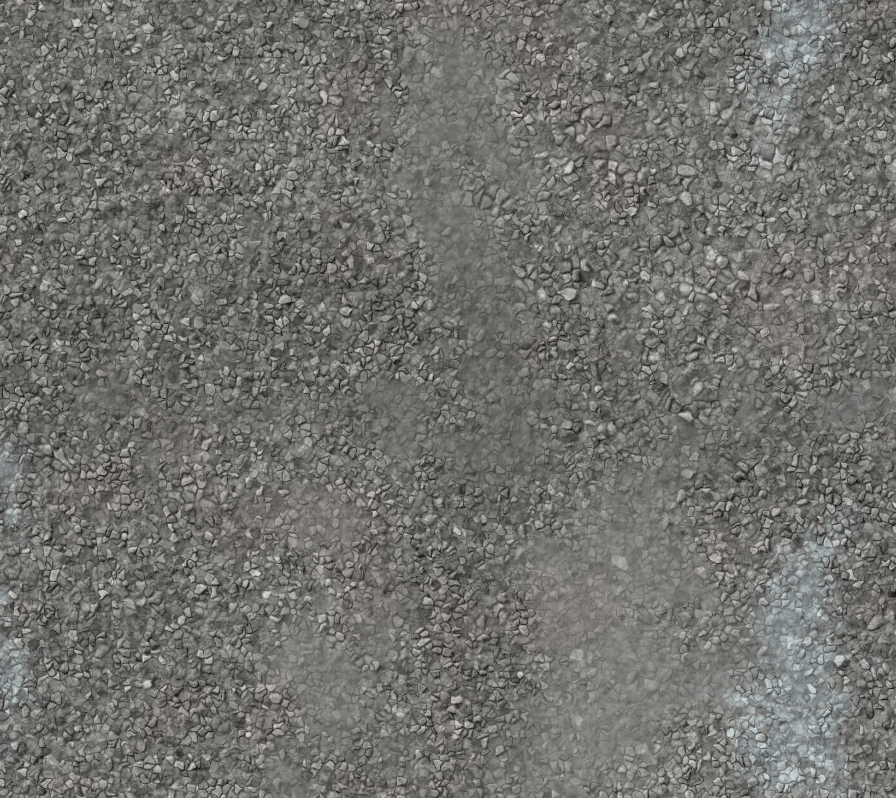
Give the GLSL for this texture, as a Shadertoy shader.

```glsl
#define FINE_CELLS 104.0
#define COARSE_CELLS 72.0
#define GRIT_CELLS 190.0
#define GAP_DEPTH 0.17
#define TONE_SPREAD 0.18
#define RELIEF 0.10
#define CRUMBLE 0.13
#define BASE_TONE 0.452
#define LIGHT_DIR vec2(-0.6, 0.8)
#define GREY_TINT vec3(1.005, 1.005, 0.98)
#define WARM_TINT vec3(1.02, 1.0, 0.965)
#define PALE_TINT vec3(0.965, 1.01, 1.015)

vec2 hash22(vec2 p) {
    vec3 q = fract(vec3(p.xyx) * vec3(0.1031, 0.1030, 0.0973));
    q += dot(q, q.yzx + 33.33);
    return fract((q.xx + q.yz) * q.zy);
}

float valueNoise(vec2 p) {
    vec2 i = floor(p), f = fract(p);
    f = f * f * (3.0 - 2.0 * f);
    float low = mix(hash22(i).x, hash22(i + vec2(1, 0)).x, f.x);
    float high = mix(hash22(i + vec2(0, 1)).x, hash22(i + vec2(1, 1)).x, f.x);
    return mix(low, high, f.y);
}

float fbm(vec2 p) {
    float sum = 0.0, weight = 0.5;
    for (int i = 0; i < 5; i++) {
        sum += weight * valueNoise(p);
        p = mat2(1.6, 1.2, -1.2, 1.6) * p + 7.3;
        weight *= 0.5;
    }
    return sum / 0.97;
}

// Cellular stones: x = edge profile, y = random tone, z = how far it stands out
vec3 stones(vec2 p) {
    vec2 cell = floor(p), f = fract(p), traits = vec2(0.0);
    float nearest = 8.0, second = 8.0;
    for (int y = -1; y <= 1; y++)
    for (int x = -1; x <= 1; x++) {
        vec2 o = vec2(x, y);
        float d = length(o + hash22(cell + o) - f);
        if (d < nearest) {
            second = nearest;
            nearest = d;
            traits = hash22(cell + o + 71.0);
        } else second = min(second, d);
    }
    return vec3(smoothstep(0.0, 0.45, second - nearest), traits.y, smoothstep(0.15, 0.95, traits.x));
}

// Crumbly surface between and on the stones
float crumbs(vec2 p) {
    return valueNoise(p * 1.1 + 5.0) + 0.6 * valueNoise(p * 2.1 + 17.0);
}

// Brightness of one stone layer around zero, lit from one side
float stoneShade(vec2 p) {
    p += 0.7 * vec2(valueNoise(p * 1.3 + 3.0), valueNoise(p * 1.3 + 47.0));
    vec3 here = stones(p);
    vec3 lit = stones(p + LIGHT_DIR * 0.35);
    float relief = here.x * here.z - lit.x * lit.z;
    float gap = (here.x - 0.62) * (0.25 + here.z);
    float crumble = crumbs(p) - crumbs(p + LIGHT_DIR * 0.4);
    return GAP_DEPTH * gap + TONE_SPREAD * (here.y - 0.5) * (0.5 + here.x * 0.6)
         + RELIEF * relief + CRUMBLE * crumble;
}

// Soft elliptical patch
float patchMask(vec2 p, vec2 centre, vec2 size) {
    vec2 d = (p - centre) / size;
    return exp(-dot(d, d));
}

void mainImage(out vec4 fragColor, in vec2 fragCoord) {
    vec2 uv = fragCoord / iResolution.y;
    vec2 q = fragCoord / iResolution.xy;
    float broad = fbm(uv * 5.0 + 3.0);
    float mottled = fbm(uv * 14.0 + 19.0);
    vec2 region = q + 0.12 * (vec2(broad, fbm(uv * 5.0 + 41.0)) - 0.5);

    // Dusty bands and patches where the gravel is buried
    float seam = patchMask(region, vec2(0.53, 0.6), vec2(0.06, 0.6));
    seam = max(seam, 0.75 * patchMask(region, vec2(0.5, 0.49), vec2(0.8, 0.05)));
    float dust = patchMask(region, vec2(0.68, 0.23), vec2(0.13, 0.24));
    dust = max(dust, 0.7 * patchMask(region, vec2(0.36, 0.2), vec2(0.08, 0.25)));
    float buried = max(0.8 * seam, dust) + 1.5 * (mottled - 0.5) + 0.5 * (broad - 0.5);
    float rough = mix(1.1, 0.4, smoothstep(0.1, 0.85, buried));

    // Gravel of mixed sizes, larger toward the upper right
    float upperRight = patchMask(q, vec2(0.72, 0.72), vec2(0.2, 0.25));
    float clusters = valueNoise(uv * 32.0 + 5.0) + 0.35 * upperRight;
    float gravel = mix(stoneShade(uv * FINE_CELLS),
                       stoneShade(uv * COARSE_CELLS + 31.0),
                       smoothstep(0.6, 0.95, clusters));
    gravel += 0.4 * stoneShade(uv * FINE_CELLS * 1.5 + 11.0);
    float grit = valueNoise(uv * GRIT_CELLS) + valueNoise(uv * GRIT_CELLS * 0.6 + 13.0) - 1.0;

    // Pale weathered chips near the right and left borders
    float streak = patchMask(region, vec2(0.89, 0.08), vec2(0.07, 0.33));
    streak = max(streak, 0.8 * patchMask(region, vec2(0.86, 0.96), vec2(0.06, 0.18)));
    streak = max(streak, 0.7 * patchMask(region, vec2(0.0, 0.2), vec2(0.035, 0.25)));
    float chips = valueNoise(uv * COARSE_CELLS + 57.0) + 0.6 * valueNoise(uv * FINE_CELLS + 23.0) - 0.8;
    float pale = smoothstep(0.3, 0.85, streak * (1.0 + 0.9 * chips) + 0.9 * (mottled - 0.5));

    // Tone and colour
    float darkSide = patchMask(q, vec2(0.25, 0.62), vec2(0.25, 0.3));
    float tone = BASE_TONE + rough * gravel + 0.06 * grit + 0.1 * (broad - 0.5);
    tone += 0.05 * dust + 0.025 * upperRight - 0.03 * darkSide - 0.025 * seam + 0.13 * pale;

    // Scattered bright pebbles
    vec3 pebble = stones(uv * 55.0 + 83.0);
    tone += 0.13 * smoothstep(0.972, 0.98, pebble.y) * smoothstep(0.4, 0.9, pebble.x);

    vec3 tint = mix(GREY_TINT, WARM_TINT, smoothstep(0.45, 0.75, fbm(uv * 9.0 + 67.0)));
    tint = mix(tint, PALE_TINT, pale);
    fragColor = vec4(clamp(tone, 0.09, 0.82) * tint, 1.0);
}
```
